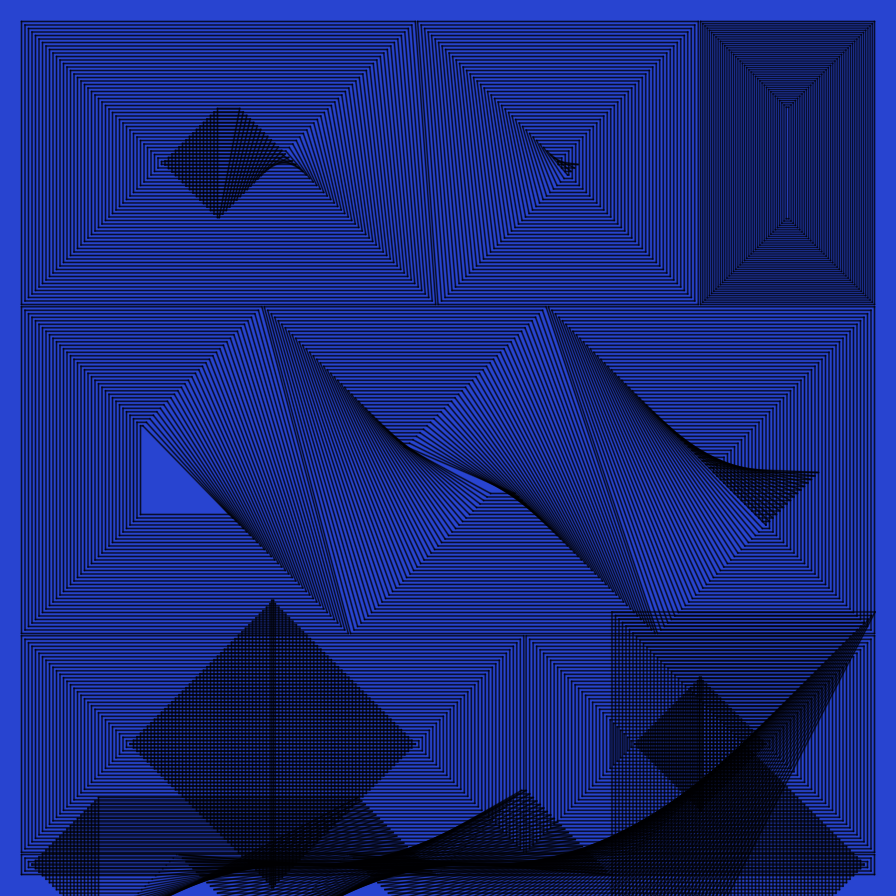
Write a WebGL 2 fragment shader that draws this background.

```glsl
#version 300 es
precision highp float;

uniform vec2 u_resolution;
out vec4 outColor;

#define EDGE 0.0227
#define GAP 0.0013
#define SPACING 0.00390625
#define FINE_SPACING 0.00245
#define MAX_LINES 80
#define LINE_WIDTH 0.0014
#define SOFTNESS 1.05
#define PAPER vec3(0.157, 0.267, 0.816)
#define INK vec3(0.0, 0.0, 0.008)

// Row boundaries from top to bottom, and the column splits on each row's two sides
const float rowY[5] = float[5](1.0 - EDGE, 0.6589, 0.2917, 0.0475, EDGE);
const vec2 topSplit[4] = vec2[4](
    vec2(0.4648, 0.7806), vec2(0.2936, 0.6107),
    vec2(0.5859, 1.0 - EDGE), vec2(0.1986, 0.3893));
const vec2 bottomSplit[4] = vec2[4](
    vec2(0.4876, 0.7806), vec2(0.3900, 0.7324),
    vec2(0.5859, 1.0 - EDGE), vec2(0.4870, 0.6823));

float columnX(vec2 split, int column) {
    if (column == 0) return EDGE;
    if (column == 3) return 1.0 - EDGE;
    return column == 1 ? split.x : split.y;
}

float segmentDistance(vec2 p, vec2 a, vec2 b) {
    vec2 ab = b - a;
    float t = clamp(dot(p - a, ab) / max(dot(ab, ab), 1e-9), 0.0, 1.0);
    return length(p - a - ab * t);
}

// Light passing a line at distance d, its edges softened by a smooth filter
float uncovered(float d, float pixel) {
    float halfLine = 0.5 * LINE_WIDTH;
    float soft = SOFTNESS * pixel;
    return 1.0 - smoothstep(-soft, soft, d + halfLine) + smoothstep(-soft, soft, d - halfLine);
}

// Quads whose corners travel diagonally, passing through each other
float nestedQuads(vec2 p, vec2 tl, vec2 tr, vec2 br, vec2 bl, float pixel) {
    float travel = 0.5 * (tr.x - tl.x);
    if (travel < 0.005) return 1.0;

    // Skip pixels outside the area swept by the corners
    vec2 rise = vec2(travel);
    vec2 fall = vec2(travel, -travel);
    vec2 low = min(min(min(tl, tr), min(br, bl)),
                   min(min(tl + fall, tr - rise), min(br - fall, bl + rise)));
    vec2 high = max(max(max(tl, tr), max(br, bl)),
                    max(max(tl + fall, tr - rise), max(br - fall, bl + rise)));
    float margin = LINE_WIDTH + 2.0 * pixel;
    if (any(lessThan(p, low - margin)) || any(greaterThan(p, high + margin))) return 1.0;

    // Tall narrow cells are drawn with finer spacing
    float spacing = tl.y - bl.y > 3.0 * travel ? FINE_SPACING : SPACING;
    float light = 1.0;
    for (int i = 0; i < MAX_LINES; i++) {
        float t = float(i) * spacing;
        if (t > travel + 0.3 * spacing) break;
        vec2 a = tl + vec2(t, -t);
        vec2 b = tr - t;
        vec2 c = br + vec2(-t, t);
        vec2 d = bl + t;
        light *= uncovered(segmentDistance(p, a, b), pixel);
        light *= uncovered(segmentDistance(p, b, c), pixel);
        light *= uncovered(segmentDistance(p, c, d), pixel);
        light *= uncovered(segmentDistance(p, d, a), pixel);
    }
    return light;
}

void main() {
    float pixel = 1.0 / min(u_resolution.x, u_resolution.y);
    vec2 p = (gl_FragCoord.xy - 0.5 * u_resolution) * pixel + 0.5;

    // Each row holds up to three slanted cells
    float light = 1.0;
    for (int row = 0; row < 4; row++) {
        float top = rowY[row] - GAP;
        float bottom = rowY[row + 1] + GAP;
        for (int column = 0; column < 3; column++) {
            vec2 tl = vec2(columnX(topSplit[row], column) + GAP, top);
            vec2 tr = vec2(columnX(topSplit[row], column + 1) - GAP, top);
            vec2 bl = vec2(columnX(bottomSplit[row], column) + GAP, bottom);
            vec2 br = vec2(columnX(bottomSplit[row], column + 1) - GAP, bottom);
            light *= nestedQuads(p, tl, tr, br, bl, pixel);
        }
    }
    outColor = vec4(mix(INK, PAPER, light), 1.0);
}
```
